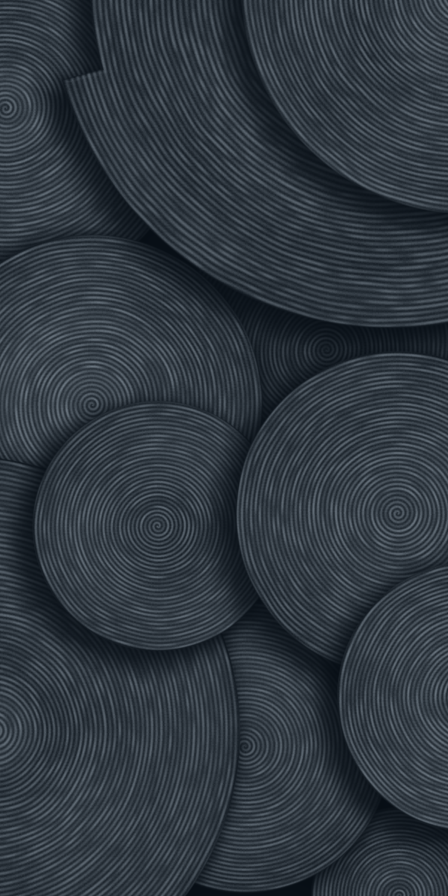
This pattern is drawn by a Shadertoy shader. Its source:

```glsl
// Overlapping slate-blue discs, each wound from one spiral thread.
// Discs are layered back to front; each casts a soft shadow down and left,
// and its threads come from a polar spiral with noise along the winding.

#define PITCH_BASE 0.0075
#define PITCH_GROWTH 0.007
#define DASH_LENGTH 0.035
#define WOBBLE 0.55
#define SHADOW_SHIFT vec2(-0.035, -0.03)
#define SHADOW_DEPTH 0.66
#define INK vec3(0.025, 0.052, 0.080)
#define THREAD vec3(0.46, 0.505, 0.545)

const float TAU = 6.2831853;
const int DISC_COUNT = 11;
const int CUT_DISC = 5;

// Centre, radius and brightness, from back to front.
const vec4 DISCS[DISC_COUNT] = vec4[DISC_COUNT](
    vec4(0.729, 1.219, 0.340, 0.62),
    vec4(0.893, 0.000, 0.198, 0.92),
    vec4(0.547, 0.333, 0.326, 0.95),
    vec4(0.013, 1.758, 0.420, 1.00),
    vec4(0.206, 1.096, 0.380, 1.04),
    vec4(0.872, 2.031, 0.763, 1.00),
    vec4(1.042, 2.026, 0.503, 1.02),
    vec4(-0.078, 0.367, 0.614, 0.96),
    vec4(0.352, 0.826, 0.279, 1.00),
    vec4(0.888, 0.854, 0.362, 1.04),
    vec4(1.055, 0.445, 0.302, 1.08));

float hash(float n) {
    return fract(sin(n * 12.9898) * 43758.5453);
}

float hash(vec2 p) {
    return fract(sin(dot(p, vec2(127.1, 311.7))) * 43758.5453);
}

float noise(float x) {
    float f = fract(x);
    return mix(hash(floor(x)), hash(floor(x) + 1.0), f * f * (3.0 - 2.0 * f));
}

float noise(vec2 p) {
    vec2 i = floor(p), f = fract(p);
    f = f * f * (3.0 - 2.0 * f);
    return mix(mix(hash(i), hash(i + vec2(1, 0)), f.x),
               mix(hash(i + vec2(0, 1)), hash(i + vec2(1, 1)), f.x), f.y);
}

// Signed distance; one disc has its outer band cut off along a line.
float discDistance(vec2 p, int index) {
    vec4 disc = DISCS[index];
    float d = length(p - disc.xy) - disc.z;
    if (index == CUT_DISC) {
        float cut = dot(p - vec2(0.143, 1.823), vec2(-0.26, 0.966));
        d = min(d + 0.093, max(d, cut));
    }
    return d;
}

// Brightness of the wound thread at a point on a disc.
float windThread(vec2 p, int index) {
    vec4 disc = DISCS[index];
    vec2 q = p - disc.xy;
    float reach = min(length(q) / disc.z, 1.0);

    // The eye of the spiral stays on the canvas while the rim stays put.
    q -= (max(disc.xy, 0.0) - disc.xy) * (1.0 - reach);
    float radius = length(q);
    float angle = atan(q.y, q.x) / TAU;
    float pitch = PITCH_BASE + PITCH_GROWTH * disc.z;
    float seed = float(index) * 17.0;

    float ring = radius / pitch - angle + WOBBLE * noise(p * 11.0 + seed);
    float turns = floor(ring) + angle;
    float arc = 0.5 * TAU * pitch * turns * turns / DASH_LENGTH;
    float dash = noise(arc + seed);
    float strand = 0.5 - 0.5 * cos(TAU * ring);
    float sheen = noise(radius * 16.0 + seed);
    float cloud = noise(p * 5.0 + seed);
    float grain = hash(floor(p * 300.0) + seed);

    float light = 0.25 + strand * (0.17 + 0.34 * dash);
    light += 0.08 * (sheen - 0.5) + 0.10 * (cloud - 0.5) + 0.06 * (grain - 0.5);
    return light * disc.w * mix(1.08, 0.88, reach * reach);
}

void mainImage(out vec4 fragColor, in vec2 fragCoord) {
    vec2 p = fragCoord / iResolution.x;
    float pixel = 1.0 / iResolution.x;
    float light = 0.08;

    for (int i = 0; i < DISC_COUNT; i++) {
        // Soft shadow and tight contact shadow on the layers below.
        float d = discDistance(p, i);
        float shadow = discDistance(p - SHADOW_SHIFT, i);
        light *= 1.0 - SHADOW_DEPTH * (1.0 - smoothstep(-0.025, 0.05, shadow));
        light *= 1.0 - 0.45 * exp(-max(d, 0.0) / 0.018);

        // Wound surface with a dark outline and a faint bright lip.
        if (d < pixel) {
            float lip = (d + 0.008) / 0.003;
            float surface = windThread(p, i) + 0.07 * exp(-lip * lip);
            surface *= mix(0.45, 1.0, smoothstep(0.0, 0.005, -d));
            light = mix(light, surface, 1.0 - smoothstep(-pixel, pixel, d));
        }
    }

    fragColor = vec4(mix(INK, THREAD, clamp(light, 0.0, 1.0)), 1.0);
}
```
